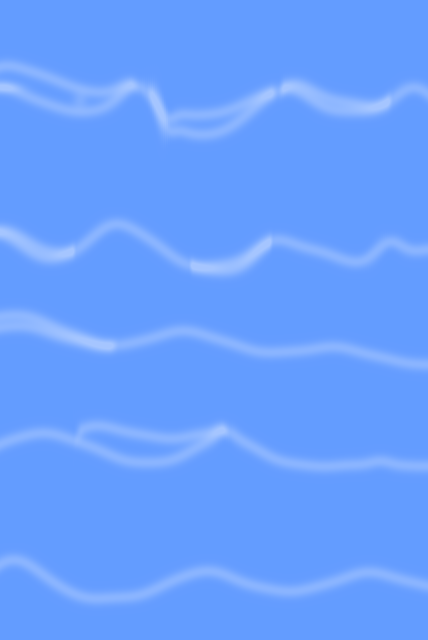
Reproduce this background procedurally as a Shadertoy shader.

```glsl
// Five soft pale ripples running across flat blue water.
// Each ripple is a sum of rounded crests; here and there it splits
// into a second strand that leaves the first and joins it again.

const vec3 WATER = vec3(0.39, 0.61, 1.0);
const vec3 FOAM = vec3(1.0);
const float STROKE_RADIUS = 0.0105;   // in canvas heights
const float STROKE_OPACITY = 0.25;
const float MAX_OPACITY = 0.42;
const float PI = 3.14159;

// Rounded hill (or hollow, if height is negative).
float crest(float x, float center, float width, float height) {
    float d = (x - center) / width;
    return height * exp(-d * d);
}

// Second strand between two joins: x = offset, y = visibility.
vec2 split(float x, float start, float end, float height, float skew) {
    float t = clamp((x - start) / (end - start), 0.0, 1.0);
    float shown = smoothstep(0.0, 0.06, t) * (1.0 - smoothstep(0.94, 1.0, t));
    return vec2(height * sin(PI * pow(t, skew)), shown);
}

// Slight unevenness from layered sines.
float wobble(float x, float seed) {
    return 0.0007 * (sin(31.0 * x + seed) + sin(53.0 * x + 2.0 * seed));
}

// Soft stroke along the zero line of a height difference.
float stroke(float gap) {
    float slope = length(vec2(dFdx(gap), dFdy(gap))) * iResolution.y;
    float d = gap / (max(slope, 1.0) * STROKE_RADIUS);
    return exp(-d * d);
}

// One ripple with its optional second strand.
float ripple(float gap, vec2 strand) {
    return stroke(gap) + strand.y * stroke(gap - strand.x);
}

// Round highlight where strands crowd together.
float glint(vec2 p, vec2 center, vec2 radius) {
    vec2 d = (p - center) / radius;
    return exp(-dot(d, d));
}

// Ripple profiles, numbered from the bottom up.
float profile(int row, float x) {
    if (row == 0) return 0.057 + 0.02 * x
        + crest(x, 0.03, 0.11, 0.066) + crest(x, 0.479, 0.12, 0.040)
        + crest(x, 0.86, 0.12, 0.030);
    if (row == 1) return 0.272
        + crest(x, 0.10, 0.15, 0.051) + crest(x, 0.527, 0.10, 0.043)
        + crest(x, 0.527, 0.03, 0.012) + crest(x, 0.889, 0.035, 0.008);
    if (row == 2) return 0.458 - 0.03 * x
        + crest(x, 0.04, 0.15, 0.051) + crest(x, 0.44, 0.13, 0.037)
        + crest(x, 0.78, 0.13, 0.022);
    if (row == 3) return 0.584
        + crest(x, -0.02, 0.10, 0.052) + crest(x, 0.268, 0.09, 0.064)
        + crest(x, 0.36, 0.06, 0.014) + crest(x, 0.645, 0.075, 0.038)
        + crest(x, 0.75, 0.08, 0.016) + crest(x, 0.91, 0.045, 0.034)
        + crest(x, 1.02, 0.08, 0.026);
    return 0.825
        + crest(x, 0.0, 0.10, 0.039) + crest(x, 0.322, 0.06, 0.043)
        + crest(x, 0.39, 0.025, -0.018) + crest(x, 0.475, 0.105, -0.036)
        + crest(x, 0.665, 0.075, 0.037) + crest(x, 0.97, 0.065, 0.037);
}

vec2 secondStrand(int row, float x) {
    if (row == 1) return split(x, 0.17, 0.54, 0.045, 0.65);
    if (row == 2) return split(x, -0.15, 0.28, -0.018, 0.7);
    if (row == 3) return split(x, -0.03, 0.18, 0.015, 1.0)
        + split(x, 0.44, 0.64, -0.013, 1.2);
    if (row == 4) return split(x, -0.12, 0.33, 0.042, 1.0)
        + split(x, 0.34, 0.65, 0.031, 0.9)
        + split(x, 0.65, 0.92, 0.017, 0.8);
    return vec2(0.0);
}

void mainImage(out vec4 fragColor, in vec2 fragCoord) {
    vec2 uv = fragCoord / iResolution.xy;

    // Layer the ripples
    float foam = 0.0;
    for (int row = 0; row < 5; row++) {
        float level = profile(row, uv.x) + wobble(uv.x, float(row));
        foam += ripple(uv.y - level, secondStrand(row, uv.x));
    }

    // Bright end and small bridge on the top ripple
    foam += 0.9 * glint(uv, vec2(0.01, 0.863), vec2(0.04, 0.009));
    foam += 0.6 * glint(uv, vec2(0.187, 0.843), vec2(0.018, 0.012));

    float opacity = min(foam * STROKE_OPACITY, MAX_OPACITY);
    fragColor = vec4(mix(WATER, FOAM, opacity), 1.0);
}
```
